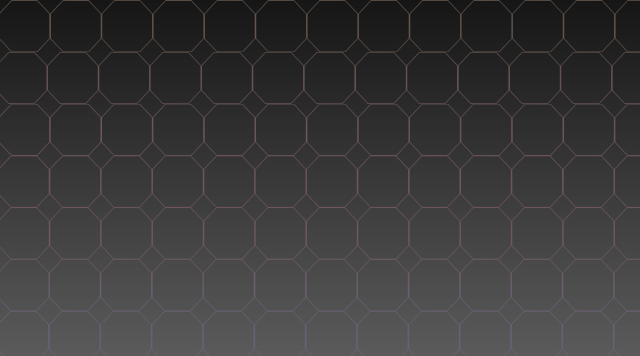
This pattern is drawn by a WebGL 2 fragment shader. Its source:

```glsl
#version 300 es
precision highp float;
// Thin rosy octagon-and-diamond lattice over a charcoal vertical gradient.

uniform vec2 u_resolution;
out vec4 fragColor;

// Lengths are fractions of the canvas height, measured from the top left.
const vec2 PITCH = vec2(0.1442, 0.1455);
const vec2 ORIGIN = vec2(-0.0030, 0.0008);
const vec2 CUT = vec2(0.0368, 0.0392);      // half extents of the diamonds
const float ROW_DRIFT = -0.0005;            // sideways creep of each row
const float ROW_SLIP = -0.0078;             // extra offset of one row
const float SLIPPED_ROW = 1.0;
const float ROW_JITTER = 0.0012;

const float VERTICAL_HALF = 0.0021;         // half line widths
const float HORIZONTAL_HALF = 0.0016;
const float DIAGONAL_HALF = 0.0011;
const float DIAGONAL_OPACITY = 0.88;

const vec3 SHADE_TOP = vec3(0.086);
const vec3 SHADE_BOTTOM = vec3(0.355);
const vec3 LINE_TOP = vec3(0.39, 0.34, 0.30);
const vec3 LINE_MIDDLE = vec3(0.44, 0.34, 0.36);
const vec3 LINE_BOTTOM = vec3(0.42, 0.38, 0.46);
const float WEAR = 0.16;
const float WEAR_SCALE = 7.0;

float hash(float n) {
    return fract(sin(n * 91.37 + 4.1) * 4375.85);
}

vec2 gradientAt(vec2 cell) {
    float angle = 6.28319 * hash(dot(cell, vec2(1.0, 57.0)));
    return vec2(cos(angle), sin(angle));
}

float gradientNoise(vec2 p) {
    vec2 i = floor(p), f = fract(p);
    vec2 u = f * f * f * (f * (f * 6.0 - 15.0) + 10.0);
    vec2 e = vec2(0.0, 1.0);
    float a = dot(gradientAt(i), f);
    float b = dot(gradientAt(i + e.yx), f - e.yx);
    float c = dot(gradientAt(i + e.xy), f - e.xy);
    float d = dot(gradientAt(i + e.yy), f - e.yy);
    return mix(mix(a, b, u.x), mix(c, d, u.x), u.y);
}

float segmentDistance(vec2 p, vec2 a, vec2 b) {
    vec2 ab = b - a;
    float t = clamp(dot(p - a, ab) / dot(ab, ab), 0.0, 1.0);
    return length(p - a - ab * t);
}

// Box-filtered coverage, so lines thinner than a pixel fade evenly.
float stroke(float dist, float halfWidth, float pixel) {
    return clamp((halfWidth - dist) / pixel + 0.5, 0.0, 1.0)
         - clamp((-halfWidth - dist) / pixel + 0.5, 0.0, 1.0);
}

float latticeCoverage(vec2 p, float pixel) {
    vec2 grid = p - ORIGIN;
    float row = floor(grid.y / PITCH.y);
    float slip = abs(row - SLIPPED_ROW) < 0.5 ? ROW_SLIP : 0.0;
    grid.x -= row * ROW_DRIFT + slip + (hash(row) - 0.5) * ROW_JITTER;

    // Fold into one quarter of a cell, measured from its corner.
    vec2 q = 0.5 * PITCH - abs(fract(grid / PITCH) - 0.5) * PITCH;
    q = 0.5 * PITCH - q;
    q = 0.5 * PITCH - q;

    vec2 diamondSide = vec2(CUT.x, 0.0);
    vec2 diamondTip = vec2(0.0, CUT.y);
    float vertical = segmentDistance(q, diamondTip, vec2(0.0, PITCH.y));
    float horizontal = segmentDistance(q, diamondSide, vec2(PITCH.x, 0.0));
    float diagonal = segmentDistance(q, diamondSide, diamondTip);

    float cover = stroke(vertical, VERTICAL_HALF, pixel);
    cover = max(cover, stroke(horizontal, HORIZONTAL_HALF, pixel));
    return max(cover, DIAGONAL_OPACITY * stroke(diagonal, DIAGONAL_HALF, pixel));
}

void main() {
    float pixel = 1.0 / u_resolution.y;
    vec2 p = vec2(gl_FragCoord.x, u_resolution.y - gl_FragCoord.y) * pixel;

    // Background and line tint both change down the canvas.
    vec3 color = mix(SHADE_TOP, SHADE_BOTTOM, p.y);
    vec3 lineColor = mix(LINE_TOP, LINE_MIDDLE, smoothstep(0.0, 0.45, p.y));
    lineColor = mix(lineColor, LINE_BOTTOM, smoothstep(0.6, 0.9, p.y));

    // Slight fading along the lines.
    float opacity = 0.94 + WEAR * gradientNoise(p * WEAR_SCALE);
    color = mix(color, lineColor, latticeCoverage(p, pixel) * clamp(opacity, 0.0, 1.0));
    fragColor = vec4(color, 1.0);
}
```
